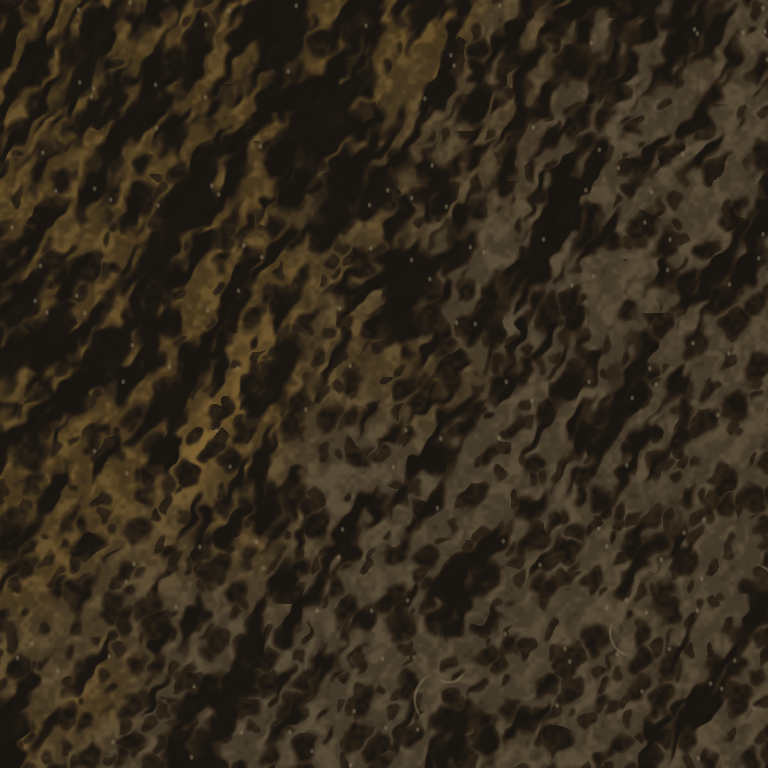
Give the GLSL for this texture, as a three.js fragment shader.

```glsl
varying vec2 vUv;

const vec3 PIT_DARK = vec3(0.095, 0.080, 0.062);
const vec3 DEEP_BROWN = vec3(0.180, 0.140, 0.092);
const vec3 OLIVE = vec3(0.268, 0.226, 0.165);
const vec3 AMBER = vec3(0.272, 0.212, 0.112);
const vec3 PALE_OLIVE = vec3(0.345, 0.295, 0.215);
const vec3 PALE_AMBER = vec3(0.390, 0.305, 0.165);
const vec3 GOLD = vec3(0.520, 0.400, 0.190);
const vec3 DUST = vec3(0.500, 0.450, 0.350);

const float GRAIN_ANGLE = 1.03;
const vec2 BROAD_STREAK = vec2(24.0, 6.0);   // cells across and along the grain
const vec2 MID_STREAK = vec2(56.0, 17.0);
const vec2 FINE_STREAK = vec2(115.0, 42.0);
const vec2 LARGE_PITS = vec2(27.0, 19.0);
const vec2 SMALL_PITS = vec2(52.0, 33.0);
const vec2 SPECK_CELLS = vec2(62.0, 48.0);
const vec2 GOLD_CENTRE = vec2(0.01, 0.53);   // in grain coordinates
const vec2 GOLD_SIZE = vec2(0.026, 0.13);
const float BAND_CENTRE = 0.205;
const float BAND_WIDTH = 0.035;
const float EDGE = 0.10;
const int FIBRES = 4;

float hash(vec2 p) {
  vec3 q = fract(p.xyx * 0.1031);
  q += dot(q, q.yzx + 33.33);
  return fract((q.x + q.y) * q.z);
}

float noise(vec2 p) {
  vec2 i = floor(p);
  vec2 f = fract(p);
  f = f * f * (3.0 - 2.0 * f);
  return mix(mix(hash(i), hash(i + vec2(1.0, 0.0)), f.x),
             mix(hash(i + vec2(0.0, 1.0)), hash(i + 1.0), f.x), f.y);
}

// x: distance to the nearest cell point, y: random id of that cell
vec2 cellular(vec2 p) {
  vec2 base = floor(p);
  vec2 nearest = vec2(9.0, 0.0);
  for (int y = -1; y <= 1; y++) {
    for (int x = -1; x <= 1; x++) {
      vec2 cell = base + vec2(float(x), float(y));
      vec2 point = cell + vec2(hash(cell), hash(cell + 71.7));
      float d = length(p - point);
      if (d < nearest.x) nearest = vec2(d, hash(cell + 23.1));
    }
  }
  return nearest;
}

// Dark hole mask; only a share of the cells is filled
float pits(vec2 p, float share) {
  vec2 c = cellular(p);
  float radius = 0.22 + 0.24 * fract(c.y * 17.0);
  return (1.0 - smoothstep(radius - 0.14, radius + 0.14, c.x)) * step(c.y, share);
}

vec2 toGrain(vec2 p) {
  float s = sin(GRAIN_ANGLE);
  float c = cos(GRAIN_ANGLE);
  return vec2(s * p.x - c * p.y, c * p.x + s * p.y);
}

// Short curved hairs lying on the surface
float fibres(vec2 p) {
  float mask = 0.0;
  for (int i = 0; i < FIBRES; i++) {
    float k = float(i) + 1.0;
    vec2 centre = vec2(0.4 + 0.58 * hash(vec2(k, 4.2)), 0.25 * hash(vec2(k, 9.6)));
    float radius = 0.018 + 0.025 * hash(vec2(k, 2.8));
    float turn = 6.283 * hash(vec2(k, 6.1));
    vec2 d = p - centre;
    float arc = smoothstep(0.55, 0.85, dot(normalize(d + 1e-5), vec2(cos(turn), sin(turn))));
    mask = max(mask, arc * (1.0 - smoothstep(0.0005, 0.0026, abs(length(d) - radius))));
  }
  return mask;
}

void main() {
  // Grain space, bent by layered sines and roughened by noise
  vec2 g = toGrain(vUv);
  g.x += 0.006 * sin(g.y * 11.0 + g.x * 9.0) + 0.003 * sin(g.y * 29.0 - g.x * 17.0);
  vec2 rough = g + 0.014 * (vec2(noise(vUv * 62.0), noise(vUv * 62.0 + 40.0)) - 0.5);

  // Worn cover: sparse at the upper left, dense at the lower right
  float broad = noise(rough * BROAD_STREAK);
  float mid = noise(rough * MID_STREAK + 13.0);
  float fine = noise(rough * FINE_STREAK + 37.0);
  float bias = 0.08 * (vUv.x - 0.5) - 0.15 * (vUv.y - 0.5) + 0.12 * (noise(g * vec2(7.0, 3.0)) - 0.5);
  float bandOffset = (g.x - BAND_CENTRE) / BAND_WIDTH;
  bias -= 0.14 * exp(-bandOffset * bandOffset) * (1.0 - smoothstep(0.15, 0.4, vUv.y));
  vec2 goldOffset = (rough - GOLD_CENTRE) / GOLD_SIZE;
  float gold = exp(-dot(goldOffset, goldOffset));
  float streak = 0.3 * broad + 0.45 * mid + 0.25 * fine + bias + 0.1 * gold;
  float cover = smoothstep(0.47 - EDGE, 0.47 + EDGE, streak);

  // Pits and fine crumbs
  float share = mix(0.75, 0.35, smoothstep(0.35, 0.95, vUv.y));
  float hole = max(pits(rough * LARGE_PITS, share), 0.8 * pits(rough * SMALL_PITS, 0.6 * share));
  float crumb = noise(vUv * 150.0) - 0.5;
  float level = cover * (1.0 - 0.85 * hole) * (0.56 + 0.42 * noise(rough * vec2(80.0, 48.0)));
  level += 0.20 * crumb * (0.35 + cover) + 0.12 * (fine - 0.5) + 0.06;

  // Tone ramp, amber on the left and olive on the right
  float olive = smoothstep(0.2, 0.65, g.x + 0.32 + 0.3 * (noise(g * vec2(15.0, 7.0)) - 0.5));
  vec3 color = mix(PIT_DARK, DEEP_BROWN, smoothstep(0.0, 0.42, level));
  color = mix(color, mix(AMBER, OLIVE, olive), smoothstep(0.38, 0.72, level));
  color = mix(color, mix(PALE_AMBER, PALE_OLIVE, olive), smoothstep(0.72, 1.05, level));
  color = mix(color, GOLD, 0.75 * gold * smoothstep(0.35, 0.9, level));

  // Dust specks and hairs
  vec2 speck = cellular(vUv * SPECK_CELLS);
  float dust = (1.0 - smoothstep(0.06, 0.22, speck.x)) * step(0.955, speck.y);
  color = mix(color, DUST, max(0.55 * dust, 0.5 * fibres(vUv)));
  gl_FragColor = vec4(color, 1.0);
}
```
